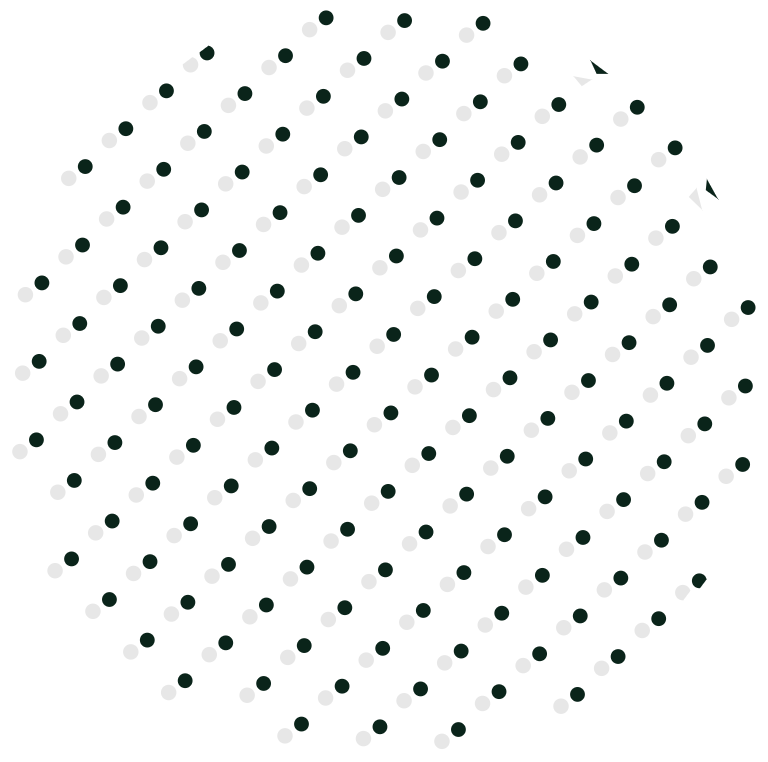
Give the GLSL for this pattern, as a WebGL 2 fragment shader.

```glsl
#version 300 es
precision highp float;
// A round field of dark green dots on white, each with a pale grey shadow.
// The dots sit on a tilted square lattice, one per cell, cut off by a disc;
// a few rim cells hold slivers or trimmed dots instead of whole ones.
uniform vec2 u_resolution;
out vec4 fragColor;

// Signed distance to one side of a clockwise polygon
float edgeSide(vec2 p, vec2 a, vec2 b) {
    vec2 e = normalize(b - a);
    return dot(p - a, vec2(-e.y, e.x));
}

float triangle(vec2 p, vec2 a, vec2 b, vec2 c) {
    return max(edgeSide(p, a, b), max(edgeSide(p, b, c), edgeSide(p, c, a)));
}

// Distance to the dot of the nearest lattice cell, in units of the pitch
float dotField(vec2 p, float radius, bool isShadow) {
    vec2 axisU = normalize(vec2(0.682, -0.7313));
    vec2 axisV = vec2(axisU.y, -axisU.x);
    vec2 q = vec2(dot(p, axisU), dot(p, axisV));
    vec2 cell = floor(q) + 0.5;
    if (length(cell) > 6.8) return 1.0;

    vec2 local = p - cell.x * axisU - cell.y * axisV;
    float d = length(local) - radius;

    // Slivers at the upper right rim
    if (cell.y < -6.0 && abs(abs(cell.x) - 1.5) < 0.1) {
        if (cell.x < 0.0) {
            d = isShadow
                ? triangle(local, vec2(-0.17, 0.04), vec2(0.16, -0.02), vec2(-0.02, -0.14))
                : triangle(local, vec2(-0.16, 0.11), vec2(0.16, -0.13), vec2(-0.05, -0.13));
        } else {
            d = isShadow
                ? triangle(local, vec2(0.0, 0.22), vec2(0.10, -0.17), vec2(-0.14, 0.06))
                : triangle(local, vec2(-0.11, 0.17), vec2(0.09, -0.19), vec2(-0.13, -0.03));
        }
    }

    // Dots trimmed on their outer side
    if (abs(cell.x) > 6.0 && abs(cell.y + 1.5) < 0.1) {
        vec2 outward = cell.x < 0.0 ? vec2(-0.6, 0.8) : vec2(0.8, -0.6);
        d = max(d, dot(local, outward) - 0.09);
    }
    return d;
}

void main() {
    // Origin at the disc centre, one unit per lattice step
    float pitch = 0.07286;
    vec2 p = (gl_FragCoord.xy / u_resolution.y - vec2(0.5148, 0.5096)) / pitch;
    float pixel = 1.0 / (u_resolution.y * pitch);

    float shadow = dotField(p + vec2(0.297, 0.2125), 0.139, true);
    float dark = dotField(p, 0.133, false);

    vec3 color = vec3(1.0);
    color = mix(color, vec3(0.905), clamp(0.5 - shadow / pixel, 0.0, 1.0));
    color = mix(color, vec3(0.04, 0.14, 0.10), clamp(0.5 - dark / pixel, 0.0, 1.0));
    fragColor = vec4(color, 1.0);
}
```
